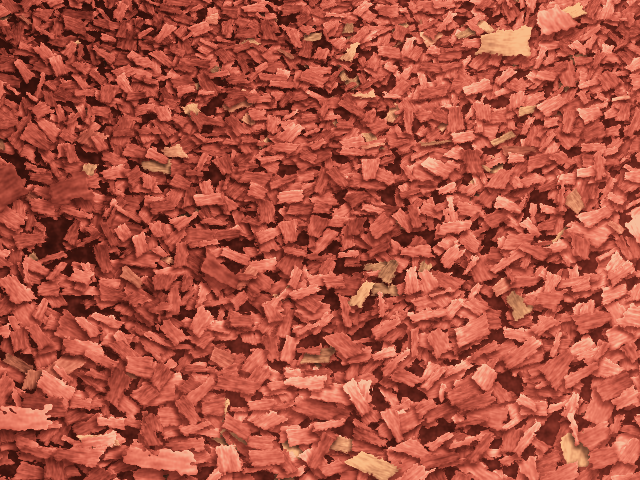
This texture is drawn by a Shadertoy shader. Its source:

```glsl
// Bed of red wood chips receding into the distance under soft daylight.
#define LAYERS 9
#define CELLS_LARGE 8.5
#define CELLS_SMALL 14.5
#define CELLS_CHUNK 5.0
#define FILL 0.78
#define CHUNK_FILL 0.07
#define CHIP_TONE 3.05
#define TONE_SPREAD 1.9
#define GRAIN 1.25
#define ROUGHNESS 0.11
#define SHADOW 0.62
#define SQUASH 1.2

const vec3 RAMP[6] = vec3[6](
    vec3(0.24, 0.08, 0.055), vec3(0.45, 0.17, 0.13), vec3(0.64, 0.27, 0.21),
    vec3(0.83, 0.39, 0.31), vec3(0.95, 0.53, 0.43), vec3(0.97, 0.74, 0.61));
const vec3 BARE_WOOD = vec3(0.98, 0.74, 0.49);

vec2 hash2(vec2 p) {
    vec3 a = fract(p.xyx * vec3(0.1031, 0.1030, 0.0973));
    a += dot(a, a.yzx + 33.33);
    return fract((a.xx + a.yz) * a.zy);
}

float gradientAt(vec2 cell, vec2 offset) {
    return dot(hash2(cell) * 2.0 - 1.0, offset);
}

// Gradient noise, roughly -0.7 to 0.7
float noise(vec2 p) {
    vec2 i = floor(p), f = p - i, u = f * f * (3.0 - 2.0 * f);
    vec2 e = vec2(1.0, 0.0);
    float low = mix(gradientAt(i, f), gradientAt(i + e, f - e), u.x);
    float high = mix(gradientAt(i + e.yx, f - e.yx), gradientAt(i + 1.0, f - 1.0), u.x);
    return 1.4 * mix(low, high, u.y);
}

// Skewed, tapered block with slightly rounded corners
float chipDistance(vec2 p, vec2 halfSize, vec2 skew) {
    p.x += skew.x * p.y;
    halfSize.y *= 1.0 + skew.y * clamp(p.x / halfSize.x, -1.0, 1.0);
    vec2 e = abs(p) - halfSize + 0.03;
    return length(max(e, 0.0)) + min(max(e.x, e.y), 0.0) - 0.03;
}

// Paints one chip and its shadow; surface holds tone and bare-wood amount
void paintChip(inout vec2 surface, vec2 offset, vec2 seed, float blur) {
    vec2 h1 = hash2(seed + 3.7), h2 = hash2(seed + 17.3);
    vec2 h3 = hash2(seed + 41.9), h4 = hash2(seed + 73.1);
    float turn = 2.0 * h1.x - 1.0;
    float angle = 1.57 * turn * mix(0.5, 1.0, abs(turn)) + 0.12;
    mat2 spin = mat2(cos(angle), -sin(angle), sin(angle), cos(angle));
    vec2 halfSize = vec2(mix(0.27, 0.52, h1.y), mix(0.07, 0.29, h2.x));
    vec2 skew = (vec2(h2.y, h3.x) - 0.5) * vec2(0.9, 0.8);
    vec2 local = spin * offset;
    float d = chipDistance(local, halfSize, skew);
    if (d > 0.4) return;

    // Broken edges and the soft shadow below
    float rough = noise(local * vec2(5.0, 8.0) + seed) + 0.5 * noise(local * 19.0 + seed);
    float shadowD = chipDistance(spin * (offset + vec2(0.04, 0.09)), halfSize, skew);
    surface.x *= 1.0 - SHADOW * smoothstep(0.13, -0.07, shadowD);
    d += ROUGHNESS * rough * mix(0.5, 1.0, h4.x);

    // Wood fibres, tilt of the face and lit upper rim
    float fibre = noise(local * vec2(2.5, 13.0) + seed * 1.7)
                + 0.7 * noise(local * vec2(8.0, 24.0) + seed * 2.3);
    float mottle = noise(local * 6.0 + seed * 3.1);
    float tilt = dot(offset, h4 * 2.0 - 1.0) * 1.6;
    float rim = smoothstep(-0.07, 0.0, d) * clamp(offset.y * 7.0, -1.0, 0.7);
    float bare = smoothstep(0.955, 0.985, h3.y);
    float tone = CHIP_TONE + TONE_SPREAD * (h4.y - 0.5) + 0.9 * bare;
    tone += GRAIN * (0.65 * fibre + 0.45 * mottle) + tilt + 0.75 * rim;
    surface = mix(surface, vec2(tone, bare), smoothstep(blur, -blur, d));
}

vec3 toneColour(float tone) {
    float t = clamp(tone, 0.0, 4.99);
    int i = int(t);
    return mix(RAMP[i], RAMP[i + 1], fract(t)) * (1.0 + 0.35 * clamp(tone, -1.0, 0.0));
}

void mainImage(out vec4 fragColor, in vec2 fragCoord) {
    vec2 uv = fragCoord / iResolution.y;
    float across = fragCoord.x / iResolution.x;

    // Log-polar ground: chips shrink toward a point above the canvas
    vec2 ray = vec2(uv.x - 0.5 * iResolution.x / iResolution.y, 2.0 - uv.y);
    float reach = length(ray);
    vec2 ground = 2.0 * vec2(atan(ray.x, ray.y), -SQUASH * log(reach * 0.5));

    // Stack the layers, far rows first; the last layer holds rare big chunks
    vec2 surface = vec2(0.5 + noise(ground * 40.0), 0.0);
    for (int k = 0; k < LAYERS; k++) {
        bool chunk = k == LAYERS - 1;
        float cells = mix(CELLS_LARGE, CELLS_SMALL, fract(float(k) * 0.618));
        cells = chunk ? CELLS_CHUNK : cells;
        float fill = chunk ? CHUNK_FILL : FILL;
        vec2 p = ground * cells + float(k) * vec2(7.37, 3.71) + 50.0;
        float blur = 1.4 * cells / (reach * iResolution.y);
        for (int n = 0; n < 9; n++) {
            vec2 cell = floor(p) + vec2(n % 3 - 1, 1 - n / 3);
            vec2 seed = cell + float(k) * 31.0;
            if (hash2(seed + 91.0).x > fill) continue;
            vec2 centre = cell + 0.5 + 0.7 * (hash2(seed) - 0.5);
            paintChip(surface, p - centre, seed, blur);
        }
    }

    // Broad light: dim at the upper left, hazier at the right
    float light = 0.9 * (across - 0.45) - 0.7 * (uv.y - 0.4) * (1.0 - across);
    light += 0.55 * noise(uv * 3.0 + 4.0);
    float tone = surface.x + light + 0.3 * noise(uv * 170.0);
    vec3 colour = toneColour(tone);
    colour = mix(colour, BARE_WOOD * clamp(tone / 4.5, 0.1, 1.0), 0.65 * surface.y);
    fragColor = vec4(colour, 1.0);
}
```
